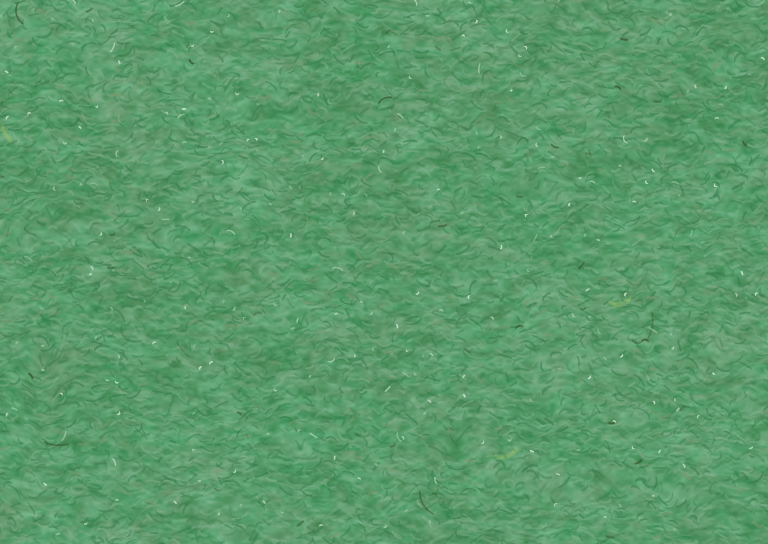
Give the GLSL for this texture, as a Shadertoy shader.

```glsl
// Green recycled paper: a matted, mostly horizontal pulp grain made of stretched,
// warped value noise, overlaid with scattered short fibres, glints and a few
// larger plant slivers. All lengths are in units of the canvas height.

#define PAPER        vec3(0.360, 0.612, 0.426)
#define TONE_STEP    vec3(0.064, 0.047, 0.060)
#define TINT_STEP    vec3(0.022, -0.016, -0.004)
#define DARK_FIBRE   vec3(0.210, 0.480, 0.290)
#define PALE_FIBRE   vec3(0.510, 0.690, 0.555)
#define TAN_FIBRE    vec3(0.500, 0.590, 0.430)
#define GLINT        vec3(0.830, 0.920, 0.830)
#define BARK         vec3(0.210, 0.320, 0.160)
#define STRAW        vec3(0.600, 0.740, 0.420)
#define GRAIN_WARP   0.010

vec4 hash4(vec2 p)
{
    vec4 h = fract(p.xyxy * vec4(0.1031, 0.1030, 0.0973, 0.1099));
    h += dot(h, h.wzxy + 33.33);
    return fract((h.xxyz + h.yzzw) * h.zywx);
}

// Smooth value noise in -1..1.
float noise(vec2 p)
{
    vec2 cell = floor(p), f = fract(p);
    f = f * f * (3.0 - 2.0 * f);
    float low  = mix(hash4(cell).x, hash4(cell + vec2(1, 0)).x, f.x);
    float high = mix(hash4(cell + vec2(0, 1)).x, hash4(cell + vec2(1, 1)).x, f.x);
    return 2.0 * mix(low, high, f.y) - 1.0;
}

// Coverage of randomly placed, slightly bent strokes, one candidate per cell.
// size = half length and half width; spread = largest angle from horizontal.
float strokes(vec2 p, float cells, vec2 size, float spread, float share, float seed)
{
    vec2 home = floor(p * cells);
    float pixel = 1.0 / iResolution.y;
    float cover = 0.0;
    for (int j = -1; j <= 1; j++)
    for (int i = -1; i <= 1; i++)
    {
        vec2 cell = home + vec2(i, j);
        vec4 rnd = hash4(cell + seed * 17.3);
        if (rnd.w > share) continue;
        vec4 look = hash4(cell + seed * 17.3 + 211.7);
        float angle = (2.0 * rnd.z - 1.0) * spread;
        float c = cos(angle), s = sin(angle);
        vec2 d = p - (cell + rnd.xy) / cells;
        d = vec2(c * d.x + s * d.y, c * d.y - s * d.x);
        float halfLength = size.x * mix(0.45, 1.0, look.x);
        d.y += (look.y - 0.5) * 0.8 * d.x * d.x / halfLength;
        float dist = length(vec2(max(abs(d.x) - halfLength, 0.0), d.y));
        float body = 1.0 - smoothstep(0.25 * size.y, size.y + 0.7 * pixel, dist);
        cover = max(cover, body * mix(0.3, 1.0, look.z));
    }
    return cover;
}

// Pulp relief: several sizes of elongated grain plus faint wide clouds.
float pulp(vec2 p)
{
    float tone = 0.85 * noise(p * vec2(62, 150));
    tone += 0.75 * noise(p * vec2(34, 76) + 31.0);
    tone += 0.65 * noise(p * vec2(125, 225) + 57.0);
    tone += 0.30 * noise(p * vec2(10, 16) + 83.0);
    tone += 0.22 * noise(p * vec2(3, 4) + 11.0);
    return tone;
}

void mainImage(out vec4 fragColor, in vec2 fragCoord)
{
    vec2 uv = fragCoord / iResolution.y;

    // Bend the grain so that it leans gently up and down.
    vec2 p = uv;
    p.y += GRAIN_WARP * noise(uv * 13.0 + 5.0);
    p.y += 0.4 * GRAIN_WARP * noise(uv * 37.0 + 19.0);

    // Paper body with tone and grey-to-vivid tint variation.
    vec3 color = PAPER + TONE_STEP * pulp(p);
    color += TINT_STEP * (noise(p * vec2(40, 80) + 101.0) + 0.5 * noise(p * 9.0 + 47.0));

    // Matted short fibres.
    color = mix(color, PALE_FIBRE, 0.55 * strokes(p, 48.0, vec2(0.013, 0.0022), 0.7, 0.65, 1.0));
    color = mix(color, DARK_FIBRE, 0.60 * strokes(p, 44.0, vec2(0.014, 0.0019), 0.8, 0.60, 2.0));
    color = mix(color, DARK_FIBRE, 0.55 * strokes(p, 58.0, vec2(0.008, 0.0020), 1.3, 0.45, 3.0));
    color = mix(color, TAN_FIBRE,  0.60 * strokes(p, 28.0, vec2(0.010, 0.0022), 0.9, 0.30, 4.0));

    // Dark bark specks and thin hairs.
    color = mix(color, BARK, 0.75 * strokes(uv, 11.0, vec2(0.007, 0.0020), 1.0, 0.22, 5.0));
    color = mix(color, BARK, 0.70 * strokes(uv, 4.0, vec2(0.024, 0.0017), 1.5, 0.28, 6.0));

    // Straw slivers with a mottled surface.
    float mottle = 0.65 + 0.35 * noise(uv * 170.0);
    color = mix(color, STRAW, mottle * strokes(uv, 3.0, vec2(0.022, 0.0055), 1.4, 0.22, 7.0));

    // Tiny bright glints, some drawn out into slivers.
    color = mix(color, GLINT, 0.85 * strokes(uv, 24.0, vec2(0.0026, 0.0015), 1.5, 0.26, 8.0));
    color = mix(color, GLINT, 0.60 * strokes(uv, 11.0, vec2(0.0085, 0.0013), 1.5, 0.20, 9.0));

    fragColor = vec4(clamp(color, 0.0, 1.0), 1.0);
}
```
